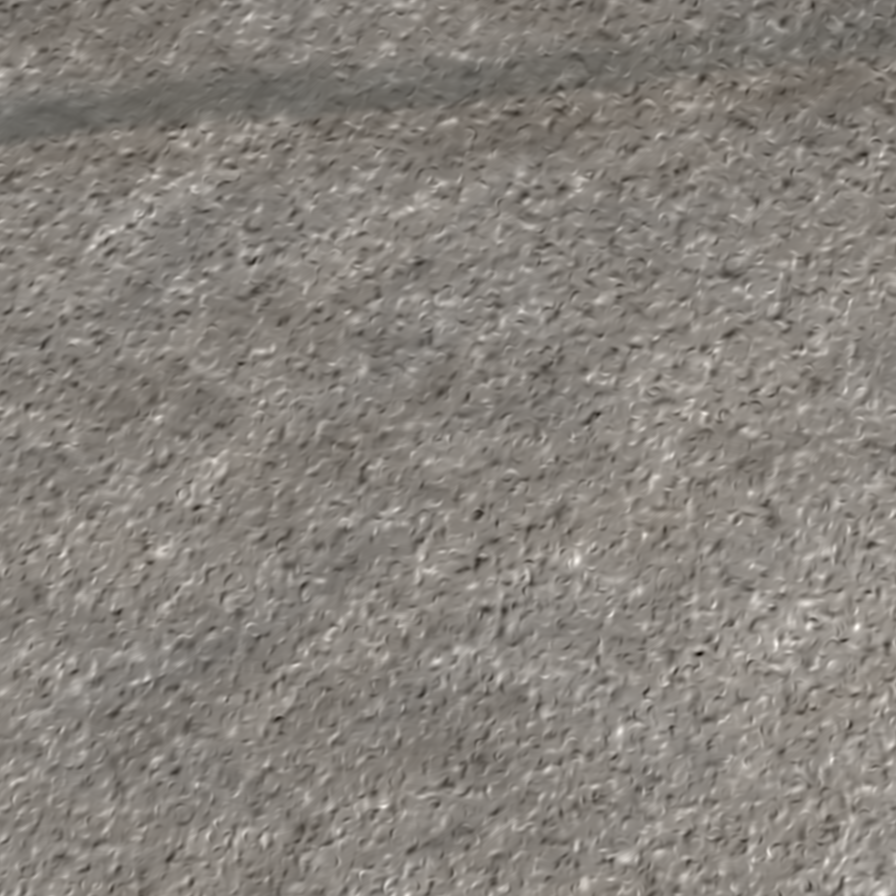
This texture is drawn by a three.js fragment shader. Its source:

```glsl
varying vec2 vUv;

const vec3 STONE = vec3(0.531, 0.511, 0.487);
const vec3 WARM_TINT = vec3(0.014, 0.001, -0.014);
const vec3 COOL_TINT = vec3(-0.012, 0.0, 0.004);

const int LAYERS = 3;
const float GRAIN_CELLS = 44.0;      // cells across in the coarsest layer
const float LAYER_STEP = 1.36;       // growth of cell count per layer
const float GRAIN_LENGTH = 0.40;     // in cells
const float GRAIN_WIDTH = 0.27;
const float RIPPLE_MIN = 2.5;        // light and dark flanks of a grain
const float RIPPLE_MAX = 7.5;
const float GRAIN_CONTRAST = 0.175;
const float ANGLE_NEAR = 0.85;       // grain direction at the bottom
const float ANGLE_FAR = 0.38;        // and at the top
const float ANGLE_SPREAD = 1.3;

const float PATCH_CONTRAST = 0.042;
const float CLUMP_CONTRAST = 0.034;
const float BAND_DARKNESS = 0.095;
const float BAND_WIDTH = 0.027;

vec3 hash3(vec2 p) {
  vec3 q = vec3(dot(p, vec2(127.1, 311.7)),
                dot(p, vec2(269.5, 183.3)),
                dot(p, vec2(419.2, 371.9)));
  return fract(sin(q) * 43758.55);
}

// Cellular noise: one rippled, slanted grain scattered in each cell
float grainLayer(vec2 p, float slant, float spread, float seed) {
  vec2 cell = floor(p);
  float sum = 0.0;
  for (int j = -1; j <= 1; j++) {
    for (int i = -1; i <= 1; i++) {
      vec2 id = cell + vec2(float(i), float(j));
      vec3 place = hash3(id + seed);
      vec3 shape = hash3(id + seed + 57.3);
      vec2 d = p - id - place.xy;
      float angle = slant + (place.z - 0.5) * spread;
      vec2 axis = vec2(cos(angle), sin(angle));
      float along = dot(d, axis);
      float across = dot(d, vec2(-axis.y, axis.x));
      across += (shape.z - 0.5) * 1.6 * along * along;
      vec2 e = vec2(along / GRAIN_LENGTH, across / GRAIN_WIDTH);
      float frequency = mix(RIPPLE_MIN, RIPPLE_MAX, fract(shape.z * 7.0));
      float ripple = cos(across * frequency + shape.x * 6.283);
      sum += exp(-dot(e, e)) * ripple * mix(0.25, 1.35, shape.y * shape.y);
    }
  }
  return sum;
}

// Layered, warped sines for broad uneven patches, roughly -1 to 1
float patches(vec2 p) {
  float sum = 0.0;
  float weight = 0.5;
  for (int i = 0; i < 5; i++) {
    p += 0.6 * sin(p.yx * 1.3 + float(i) * 2.1);
    sum += weight * sin(p.x) * cos(p.y + 0.7 * float(i));
    p = mat2(0.8, 0.6, -0.6, 0.8) * p * 1.65;
    weight *= 0.78;
  }
  return sum;
}

float hill(float x, float width) {
  return exp(-x * x / (width * width));
}

void main() {
  vec2 uv = vUv;
  vec2 sheared = vec2(uv.x, uv.y - 0.3 * uv.x);
  float patchTone = patches(sheared * vec2(9.0, 17.0));
  float clumpTone = patches(sheared * vec2(27.0, 48.0) + 7.0);
  float patchHue = patches(sheared * vec2(7.0, 13.0) + 19.0);

  // Dark worn band rising to the right, crisper below, with a brown fringe
  float bandLine = 0.868 + 0.095 * uv.x + 0.006 * sin(uv.x * 9.0);
  float fromBand = uv.y - bandLine + 0.006 * patchTone;
  float band = smoothstep(-BAND_WIDTH - 0.010, -BAND_WIDTH + 0.006, fromBand);
  band *= 1.0 - smoothstep(0.0, BAND_WIDTH * 1.6, fromBand);
  band *= mix(1.0, 0.65, uv.x);
  float fringe = hill(fromBand + 0.055, 0.035) * (0.6 + 0.6 * uv.x);

  // Grains, calmer on the band and stronger toward the lower right
  float slant = mix(ANGLE_NEAR, ANGLE_FAR, smoothstep(0.0, 0.95, uv.y));
  float spread = ANGLE_SPREAD * mix(0.75, 1.5, uv.x);
  float grain = 0.0;
  float cells = GRAIN_CELLS;
  for (int i = 0; i < LAYERS; i++) {
    float seed = 13.7 * float(i);
    grain += grainLayer(uv * cells + seed, slant, spread, seed);
    cells *= LAYER_STEP;
  }
  float strength = 0.90 + 0.2 * patchTone + 0.25 * clumpTone;
  strength += 0.25 * uv.x * (1.0 - uv.y);
  strength *= 1.0 - 0.75 * band * (1.0 - 0.6 * uv.x);

  // Broad light and shade
  float glow = hill(length((uv - vec2(0.95, 0.24)) * vec2(1.0, 0.8)), 0.30);
  float topShade = smoothstep(0.93, 1.0, uv.y) * abs(uv.x - 0.35);
  float tone = PATCH_CONTRAST * patchTone + CLUMP_CONTRAST * clumpTone;
  tone += 0.06 * glow - 0.09 * topShade - 0.004;
  tone -= BAND_DARKNESS * band + 0.035 * fringe;
  tone += GRAIN_CONTRAST * strength * grain;

  float warmth = 0.35 * patchHue + 0.4 * fringe + 0.2 * glow;
  vec3 color = STONE + tone + WARM_TINT * warmth + COOL_TINT * band;
  gl_FragColor = vec4(clamp(color, 0.0, 1.0), 1.0);
}
```
